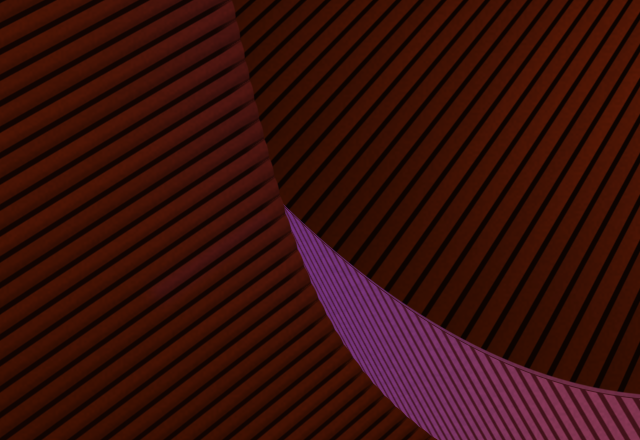
A Shadertoy shader for this background:

```glsl
// Dark copper ribbed panels: two fanned slat walls meeting over a violet-pink curved strip.

const vec3 GROOVE = vec3(0.060, 0.014, 0.006);
const vec3 UMBER  = vec3(0.185, 0.048, 0.006);
const vec3 COPPER = vec3(0.252, 0.067, 0.014);
const vec3 EMBER  = vec3(0.345, 0.094, 0.020);
const vec3 PLUM   = vec3(0.275, 0.076, 0.085);
const vec3 VIOLET = vec3(0.440, 0.195, 0.490);
const vec3 ROSE   = vec3(0.500, 0.205, 0.310);
const vec3 WINE   = vec3(0.230, 0.060, 0.080);

// Sine-free hashes, 0 to 1
float hash(float n) {
    n = fract(n * 0.1031);
    n *= n + 33.33;
    return fract(n * (n + n));
}

float hash2(vec2 c) {
    vec3 q = fract(c.xyx * 0.1031);
    q += dot(q, q.yzx + 33.33);
    return fract((q.x + q.y) * q.z);
}

// Smooth value noise
float noise(vec2 p) {
    vec2 c = floor(p);
    vec2 f = smoothstep(0.0, 1.0, fract(p));
    float low = mix(hash2(c), hash2(c + vec2(1, 0)), f.x);
    float high = mix(hash2(c + vec2(0, 1)), hash2(c + vec2(1, 1)), f.x);
    return mix(low, high, f.y);
}

// 1 on whole numbers of n; halfWidth and blur are fractions of a period
float groove(float n, float halfWidth, float blur) {
    float d = abs(fract(n + 0.5) - 0.5);
    float soft = max(blur, 0.75 * fwidth(n));
    return 1.0 - smoothstep(halfWidth - soft, halfWidth + soft, d);
}

float below(float d, float aa) {
    return 1.0 - smoothstep(-aa, aa, d);
}

float segmentDistance(vec2 p, vec2 a, vec2 b) {
    vec2 ab = b - a;
    float t = clamp(dot(p - a, ab) / dot(ab, ab), 0.0, 1.0);
    return length(p - a - ab * t);
}

// Right border of the front wall at height y
float frontEdge(float y) {
    return 0.735 - 0.21 * y + 0.259 * exp(-4.7 * y);
}

// Upper border of the strip at x
float stripTop(float x) {
    float t = x - 0.64;
    return 0.540 - 0.976 * t + 0.541 * t * t;
}

// Slat coordinates: each slat spans one unit
float frontSlats(vec2 p) {
    float u = 1.0 - p.y;
    return (u + 0.50 * p.x) / (1.0 - 0.22 * p.x) / 0.059;
}

float backSlats(vec2 p) {
    float u = 1.0 - p.y;
    float n = (p.x - 1.059 + 0.86 * u) / (0.0496 + 0.027 * u);
    return n + 0.008 * n * n;
}

float stripSlats(vec2 p) {
    float u = 1.0 - p.y;
    float q = p.x - 0.50 * u - 0.09 * (u - 0.46) * (p.x - 0.64);
    return 20.5 * log(max(1.0 + 3.15 * (q - 0.513), 0.05));
}

vec3 backWall(vec2 p, float n) {
    vec2 toLight = p - vec2(1.50, 0.85);
    float glow = exp(-3.5 * dot(toLight, toLight));
    float lift = smoothstep(0.05, 0.65, p.y - stripTop(p.x));
    vec3 col = mix(UMBER, COPPER, 0.10 + 0.50 * lift);
    col = mix(col, EMBER, 0.70 * glow);
    col *= 0.95 + 0.10 * hash(floor(n) + 40.0);
    col *= 0.92 + 0.14 * fract(n);
    return mix(col, GROOVE * 0.75, groove(n, 0.125, 0.03));
}

vec3 strip(vec2 p, float n, float depth) {
    float across = smoothstep(0.64, 1.35, p.x);
    vec3 face = mix(VIOLET, ROSE, across);
    float line = groove(n, mix(0.13, 0.18, across), 0.04);
    vec3 col = mix(face, WINE, line * mix(0.75, 0.95, across));
    // Rim and the thin seam beneath it
    float rim = mix(0.003, 0.010, across);
    col = mix(col, face * 0.85, below(depth - rim, 0.0015));
    float seam = below(abs(depth - rim) - 0.0012, 0.0015);
    return mix(col, WINE, 0.75 * seam);
}

vec3 frontWall(vec2 p, float n, float inset) {
    vec3 col = mix(UMBER * 1.15, COPPER, smoothstep(-0.1, 0.75, p.y + 0.35 * p.x));
    // Violet light near the border and in one slanted streak
    float haze = exp(-18.0 * inset * inset) * smoothstep(0.10, 0.75, p.y);
    float streak = segmentDistance(p, vec2(0.37, 0.34), vec2(0.60, 0.50));
    haze = max(haze * 0.60, 0.65 * exp(-1200.0 * streak * streak));
    col = mix(col, PLUM, haze);
    col *= 0.95 + 0.10 * hash(floor(n));
    col *= 1.08 - 0.24 * smoothstep(0.45, 0.80, fract(n));
    float fade = smoothstep(0.002, 0.055, inset);
    float line = groove(n, mix(0.09, 0.125, fade), 0.04) * mix(0.35, 0.97, fade);
    return mix(col, GROOVE, line);
}

void mainImage(out vec4 fragColor, in vec2 fragCoord) {
    vec2 p = fragCoord / iResolution.y;
    float aa = 1.0 / iResolution.y;
    float nBack = backSlats(p);
    float nStrip = stripSlats(p);
    float nFront = frontSlats(p);
    float depth = stripTop(p.x) - p.y;
    float scallop = 0.0025 * abs(sin(3.14159 * nFront));
    float inset = frontEdge(p.y) + scallop - 0.0012 - p.x;

    // Layers from back to front, then a faint surface grain
    vec3 col = backWall(p, nBack);
    col = mix(col, strip(p, nStrip, depth), below(-depth, aa));
    col = mix(col, frontWall(p, nFront, inset), below(-inset, aa));
    col *= 0.95 + 0.10 * noise(p * 170.0);
    fragColor = vec4(col, 1.0);
}
```
